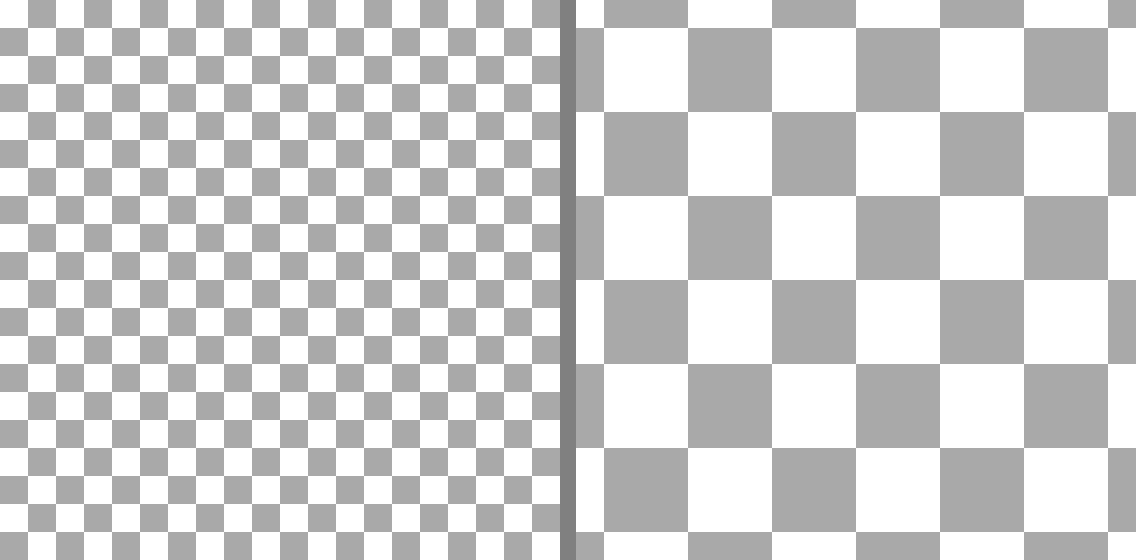
Left, the full canvas; right, a detail of the centre.
This pattern is drawn by a Shadertoy shader. Its source:

```glsl
#define CELLS 20.0               // squares across and down, even so that it tiles
#define LIGHT vec3(1.0)
#define DARK vec3(0.663)

// Integral of a square wave that is +1 on even cells and -1 on odd cells
vec2 waveIntegral(vec2 p) {
    return 1.0 - abs(2.0 * fract(0.5 * p) - 1.0);
}

// Square wave on each axis, averaged over a box of the given width
vec2 smoothWave(vec2 p, vec2 width) {
    return (waveIntegral(p + 0.5 * width) - waveIntegral(p - 0.5 * width)) / width;
}

void mainImage(out vec4 fragColor, in vec2 fragCoord) {
    vec2 cell = CELLS * fragCoord / iResolution.xy;
    vec2 pixelWidth = CELLS / iResolution.xy;

    // The product of both waves alternates like a checkerboard
    vec2 wave = smoothWave(cell, pixelWidth);
    float darkness = 0.5 + 0.5 * wave.x * wave.y;

    fragColor = vec4(mix(LIGHT, DARK, darkness), 1.0);
}
```
